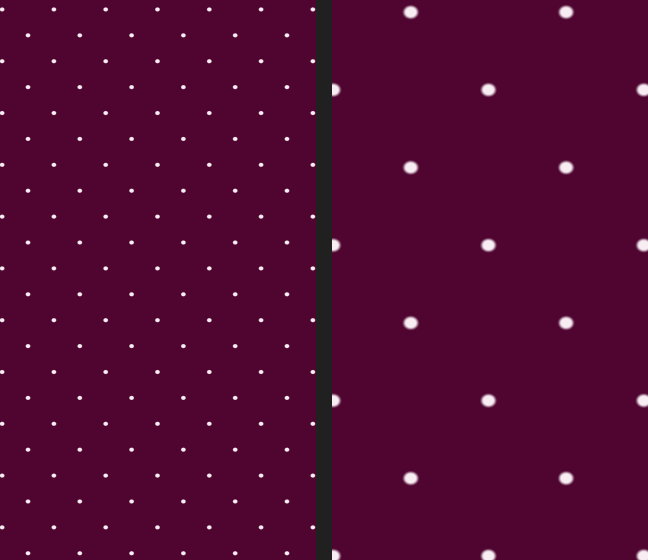
Left, the full canvas; right, a detail of the centre.
A Shadertoy shader for this pattern:

```glsl
// Small off-white polka dots in staggered rows on deep plum.

// Offset from the nearest point of a unit grid.
vec2 gridOffset(vec2 p) {
    return p - floor(p + 0.5);
}

// Approximate signed distance to an ellipse with the given radii.
float ellipseDistance(vec2 p, vec2 radii) {
    return (length(p / radii) - 1.0) * min(radii.x, radii.y);
}

void mainImage(out vec4 fragColor, in vec2 fragCoord) {
    // Canvas widths, measured from the top left
    vec2 uv = vec2(fragCoord.x, iResolution.y - fragCoord.y) / iResolution.x;

    // One cell per dot spacing, with a second grid shifted by half a cell
    float pitch = 0.1639;
    vec2 cell = (uv - vec2(0.0067, 0.0299)) / pitch;
    vec2 radii = vec2(0.0440, 0.0385);
    float dist = min(ellipseDistance(gridOffset(cell), radii),
                     ellipseDistance(gridOffset(cell - 0.5), radii));

    // Slightly soft dot edge, never thinner than a pixel
    float pixel = 1.0 / (pitch * iResolution.x);
    float softness = max(0.013, 0.7 * pixel);
    float dot_mask = 1.0 - smoothstep(-softness, softness, dist);

    vec3 plum = vec3(0.31, 0.02, 0.19);
    vec3 offWhite = vec3(0.97, 0.93, 0.95);
    fragColor = vec4(mix(plum, offWhite, dot_mask), 1.0);
}
```
